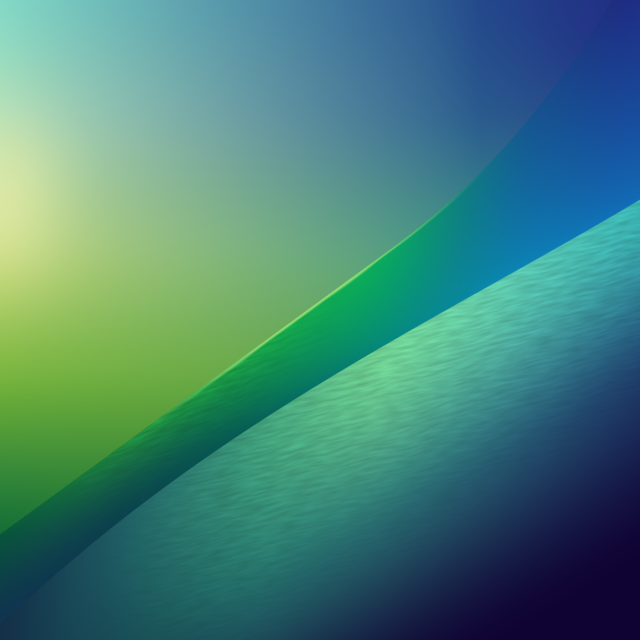
Give the GLSL for this background, as a three.js fragment shader.

```glsl
varying vec2 vUv;

vec2 gradientAt(vec2 cell) {
  float angle = 6.2832 * fract(sin(dot(cell, vec2(127.1, 311.7))) * 4375.85);
  return vec2(cos(angle), sin(angle));
}

float gradientNoise(vec2 p) {
  vec2 i = floor(p), f = fract(p);
  vec2 u = f * f * f * (f * (f * 6.0 - 15.0) + 10.0);
  vec2 e = vec2(1.0, 0.0);
  float low = mix(dot(gradientAt(i), f), dot(gradientAt(i + e.xy), f - e.xy), u.x);
  float high = mix(dot(gradientAt(i + e.yx), f - e.yx), dot(gradientAt(i + e.xx), f - e.xx), u.x);
  return mix(low, high, u.y);
}

// Six evenly spaced colours, blended softly
vec3 ramp(float t, vec3 a, vec3 b, vec3 c, vec3 d, vec3 e, vec3 f) {
  t *= 5.0;
  vec3 col = mix(a, b, smoothstep(-0.25, 1.25, t));
  col = mix(col, c, smoothstep(0.75, 2.25, t));
  col = mix(col, d, smoothstep(1.75, 3.25, t));
  col = mix(col, e, smoothstep(2.75, 4.25, t));
  return mix(col, f, smoothstep(3.75, 5.25, t));
}

float crestHeight(float x) {
  return 0.165 + 0.73 * x + 1.58 * pow(max(x - 0.6, 0.0001), 2.38);
}

float duneHeight(float x) {
  return 0.023 + x * (0.955 + x * (-0.51 + 0.22 * x));
}

// Fine streaks, stretched along a shallow slope
float ripples(vec2 p, float slope) {
  vec2 along = normalize(vec2(1.0, slope));
  vec2 q = vec2(dot(p, along), dot(p, vec2(-along.y, along.x)));
  q.y += 0.004 * gradientNoise(q * 14.0);
  return gradientNoise(q * vec2(24.0, 190.0)) + 0.5 * gradientNoise(q * vec2(50.0, 310.0) + 7.3);
}

vec3 skyColor(vec2 p) {
  vec3 left = ramp(p.y, vec3(0.0, 0.3, 0.2), vec3(0.1, 0.46, 0.22), vec3(0.45, 0.7, 0.22),
    vec3(0.76, 0.84, 0.46), vec3(0.7, 0.87, 0.72), vec3(0.5, 0.85, 0.78));
  vec3 right = ramp(p.y, vec3(0.2, 0.45, 0.2), vec3(0.25, 0.5, 0.15), vec3(0.36, 0.62, 0.3),
    vec3(0.24, 0.58, 0.52), vec3(0.17, 0.38, 0.56), vec3(0.14, 0.3, 0.55));
  vec3 col = mix(left, right, clamp(p.x / 0.75, 0.0, 1.0));
  col = mix(col, vec3(0.13, 0.19, 0.52), smoothstep(0.65, 1.0, p.x) * smoothstep(0.65, 1.0, p.y));
  vec2 glow = (p - vec2(0.0, 0.69)) / vec2(0.1, 0.13);
  return mix(col, vec3(0.93, 0.94, 0.68), 0.6 * exp(-dot(glow, glow)));
}

vec3 bandColor(vec2 p, float crest, float dune) {
  vec3 top = ramp(p.x, vec3(0.02, 0.32, 0.23), vec3(0.13, 0.55, 0.24), vec3(0.1, 0.66, 0.27),
    vec3(0.03, 0.69, 0.36), vec3(0.08, 0.37, 0.58), vec3(0.13, 0.12, 0.48));
  vec3 foot = ramp(p.x, vec3(0.06, 0.2, 0.31), vec3(0.04, 0.26, 0.3), vec3(0.02, 0.37, 0.33),
    vec3(0.02, 0.53, 0.49), vec3(0.04, 0.53, 0.72), vec3(0.07, 0.42, 0.72));
  float t = clamp((p.y - dune) / (crest - dune), 0.001, 1.0);
  vec3 col = mix(foot, top, pow(t, mix(1.5, 0.75, smoothstep(0.2, 0.55, p.x))));
  float streaks = ripples(p, 0.4) * smoothstep(0.05, 0.25, p.x) * smoothstep(0.58, 0.35, p.x);
  col *= 1.0 + 0.16 * streaks * t;
  // Thin light along the crest
  float rim = smoothstep(0.2, 0.45, p.x) * smoothstep(0.78, 0.52, p.x);
  float width = 0.004 + 0.002 * gradientNoise(vec2(p.x * 18.0, 2.5));
  return mix(col, vec3(0.66, 0.9, 0.48), 0.85 * rim * smoothstep(width * 1.8, width * 0.4, crest - p.y));
}

vec3 duneColor(vec2 p, float depth) {
  vec3 lit = ramp(p.x, vec3(0.07, 0.17, 0.27), vec3(0.12, 0.38, 0.4), vec3(0.24, 0.62, 0.48),
    vec3(0.45, 0.83, 0.57), vec3(0.36, 0.78, 0.68), vec3(0.22, 0.7, 0.7));
  vec3 shade = ramp(p.x, vec3(0.08, 0.2, 0.29), vec3(0.08, 0.27, 0.31), vec3(0.14, 0.46, 0.43),
    vec3(0.17, 0.48, 0.47), vec3(0.16, 0.4, 0.48), vec3(0.13, 0.27, 0.45));
  vec3 col = mix(lit, shade, smoothstep(0.0, 0.3, depth));
  col = mix(col, vec3(0.06, 0.01, 0.2), smoothstep(0.18, 0.58, depth));
  float streaks = ripples(p, 0.25) * smoothstep(0.1, 0.4, p.x) * smoothstep(0.45, 0.05, depth);
  return col * (1.0 + 0.13 * streaks);
}

void main() {
  vec2 p = vUv;
  float crest = crestHeight(p.x);
  float dune = duneHeight(p.x);
  vec3 col = skyColor(p);
  col = mix(col, bandColor(p, crest, dune), smoothstep(-0.0015, 0.0015, crest - p.y));
  col = mix(col, duneColor(p, max(dune - p.y, 0.0)), smoothstep(-0.0015, 0.0015, dune - p.y));
  gl_FragColor = vec4(col, 1.0);
}
```
